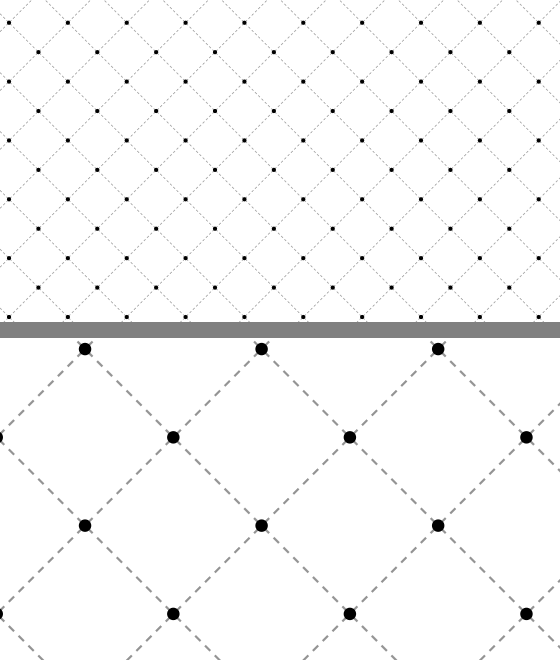
Top, the full canvas; bottom, a detail of the centre.
This pattern is drawn by a WebGL 1 fragment shader. Its source:

```glsl
precision highp float;

uniform vec2 u_resolution;

// Lengths are fractions of the canvas width; y runs down from the top edge
const float PERIOD = 0.10510;              // spacing of dots within a row
const vec2 FIRST_DOT = vec2(0.0161, 0.0406);
const float DOT_RADIUS = 0.0037;
const float LINE_WIDTH = 0.0013;
const float DASHES_PER_EDGE = 9.0;
const float DASH_FILL = 0.54;              // inked part of each dash cycle
const vec3 PAPER = vec3(1.0);
const vec3 LINE_COLOR = vec3(0.58);
const vec3 DOT_COLOR = vec3(0.0);

// Signed offset to the nearest integer
vec2 nearestOffset(vec2 v) {
  return fract(v + 0.5) - 0.5;
}

// Share of a pixel-wide window covered by a centred band
vec2 bandCoverage(vec2 offset, float halfWidth, float pixel) {
  vec2 upper = min(offset + 0.5 * pixel, vec2(halfWidth));
  vec2 lower = max(offset - 0.5 * pixel, vec2(-halfWidth));
  return clamp((upper - lower) / pixel, 0.0, 1.0);
}

void main() {
  float pixel = 1.0 / u_resolution.x;
  vec2 p = vec2(gl_FragCoord.x, u_resolution.y - gl_FragCoord.y) * pixel;

  // Diagonal lattice: dots sit at integer pairs, edges on integer lines
  float edge = PERIOD * 0.70711;
  vec2 q = (p - FIRST_DOT) / PERIOD;
  vec2 lattice = vec2(q.x + q.y, q.x - q.y);
  vec2 offset = nearestOffset(lattice) * edge;

  // Dashes run along each diagonal, with a gap centred on every dot
  float cycle = edge / DASHES_PER_EDGE;
  vec2 along = nearestOffset(lattice.yx * DASHES_PER_EDGE + 0.5) * cycle;
  vec2 dash = bandCoverage(along, 0.5 * DASH_FILL * cycle, pixel);
  vec2 line = bandCoverage(offset, 0.5 * LINE_WIDTH, pixel) * dash;

  // Round dots over the crossings
  float dot_ = clamp((DOT_RADIUS - length(offset)) / pixel + 0.5, 0.0, 1.0);

  vec3 color = mix(PAPER, LINE_COLOR, max(line.x, line.y));
  color = mix(color, DOT_COLOR, dot_);
  gl_FragColor = vec4(color, 1.0);
}
```
